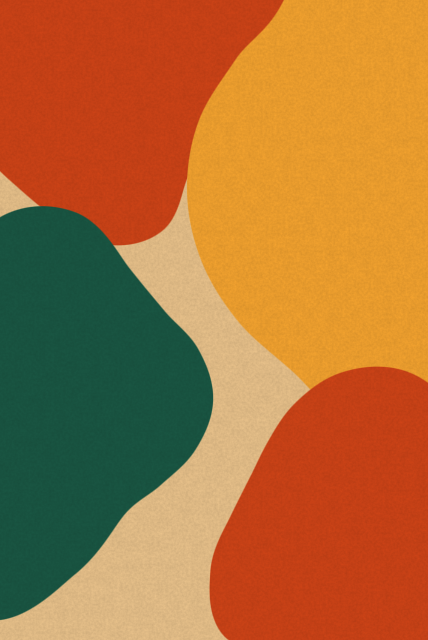
Write a Shadertoy shader that draws this background.

```glsl
// Overlapping organic paper cut-outs in warm retro colours with a fine paper grain.

const vec3 SAND    = vec3(0.865, 0.720, 0.515);
const vec3 RUST    = vec3(0.765, 0.250, 0.085);
const vec3 MUSTARD = vec3(0.905, 0.605, 0.175);
const vec3 FOREST  = vec3(0.095, 0.322, 0.250);

const float TAU          = 6.2831853;
const float HEIGHT       = 1.5;    // canvas height in canvas widths
const float GRAIN_SCALE  = 150.0;  // fine grain cells per canvas width
const float MOTTLE_SCALE = 38.0;   // broad mottling cells per canvas width
const float GRAIN        = 0.055;
const float MOTTLE       = 0.025;

// Blob outlines: radius at equal angle steps, counter-clockwise from +x
const int SPOKES = 16;
const vec2 UPPER_RUST_CENTER = vec2(0.254, 1.266);
const float UPPER_RUST[SPOKES] = float[SPOKES](
    0.283, 0.488, 0.527, 0.469, 0.391, 0.391, 0.410, 0.371,
    0.352, 0.318, 0.295, 0.305, 0.340, 0.331, 0.260, 0.254);
const vec2 MUSTARD_CENTER = vec2(0.859, 1.051);
const float MUSTARD_BLOB[SPOKES] = float[SPOKES](
    0.488, 0.508, 0.547, 0.586, 0.801, 0.498, 0.437, 0.428,
    0.422, 0.421, 0.429, 0.457, 0.557, 0.566, 0.566, 0.508);
const vec2 FOREST_CENTER = vec2(0.176, 0.5625);
const float FOREST_BLOB[SPOKES] = float[SPOKES](
    0.322, 0.311, 0.295, 0.333, 0.440, 0.463, 0.391, 0.371,
    0.352, 0.371, 0.469, 0.556, 0.408, 0.294, 0.282, 0.304);
const vec2 LOWER_RUST_CENTER = vec2(0.801, 0.289);
const float LOWER_RUST[SPOKES] = float[SPOKES](
    0.352, 0.361, 0.367, 0.371, 0.339, 0.289, 0.248, 0.236,
    0.263, 0.335, 0.394, 0.352, 0.391, 0.420, 0.420, 0.391);

// Coverage of a blob whose radius is a periodic cubic through its spokes
float blob(vec2 p, float radii[SPOKES]) {
    float turn = fract(atan(p.y, p.x) / TAU + 1.0) * float(SPOKES);
    int i = int(turn) % SPOKES;
    float t = fract(turn);
    float before = radii[(i + SPOKES - 1) % SPOKES];
    float from   = radii[i];
    float to     = radii[(i + 1) % SPOKES];
    float after  = radii[(i + 2) % SPOKES];
    float startSlope = 0.5 * (to - before);
    float endSlope   = 0.5 * (after - from);
    float radius = mix(from, to, t * t * (3.0 - 2.0 * t))
                 + t * (1.0 - t) * ((1.0 - t) * startSlope - t * endSlope);
    float d = length(p) - radius;
    float soft = 0.7 * fwidth(d) + 1e-5;
    return 1.0 - smoothstep(-soft, soft, d);
}

vec2 gradient(vec2 cell) {
    vec3 h = fract(cell.xyx * vec3(0.1031, 0.1030, 0.0973));
    h += dot(h, h.yzx + 33.33);
    float angle = TAU * fract((h.x + h.y) * h.z);
    return vec2(cos(angle), sin(angle));
}

float gradientNoise(vec2 p) {
    vec2 i = floor(p), f = p - i;
    vec2 u = f * f * f * (f * (f * 6.0 - 15.0) + 10.0);
    vec2 e = vec2(1.0, 0.0);
    float low  = mix(dot(gradient(i), f), dot(gradient(i + e), f - e), u.x);
    float high = mix(dot(gradient(i + e.yx), f - e.yx),
                     dot(gradient(i + e.xx), f - e.xx), u.x);
    return mix(low, high, u.y);
}

void mainImage(out vec4 fragColor, in vec2 fragCoord) {
    vec2 p = fragCoord / iResolution.xy * vec2(1.0, HEIGHT);

    // Stack the cut-outs from back to front
    vec3 color = SAND;
    color = mix(color, RUST,    blob(p - UPPER_RUST_CENTER, UPPER_RUST));
    color = mix(color, MUSTARD, blob(p - MUSTARD_CENTER, MUSTARD_BLOB));
    color = mix(color, FOREST,  blob(p - FOREST_CENTER, FOREST_BLOB));
    color = mix(color, RUST,    blob(p - LOWER_RUST_CENTER, LOWER_RUST));

    // Paper texture
    float grain  = gradientNoise(p * GRAIN_SCALE)
                 + 0.6 * gradientNoise(p * GRAIN_SCALE * 1.9 + 17.0);
    float mottle = gradientNoise(p * MOTTLE_SCALE + 5.0);
    color *= 1.0 + GRAIN * grain + MOTTLE * mottle;

    fragColor = vec4(color, 1.0);
}
```
